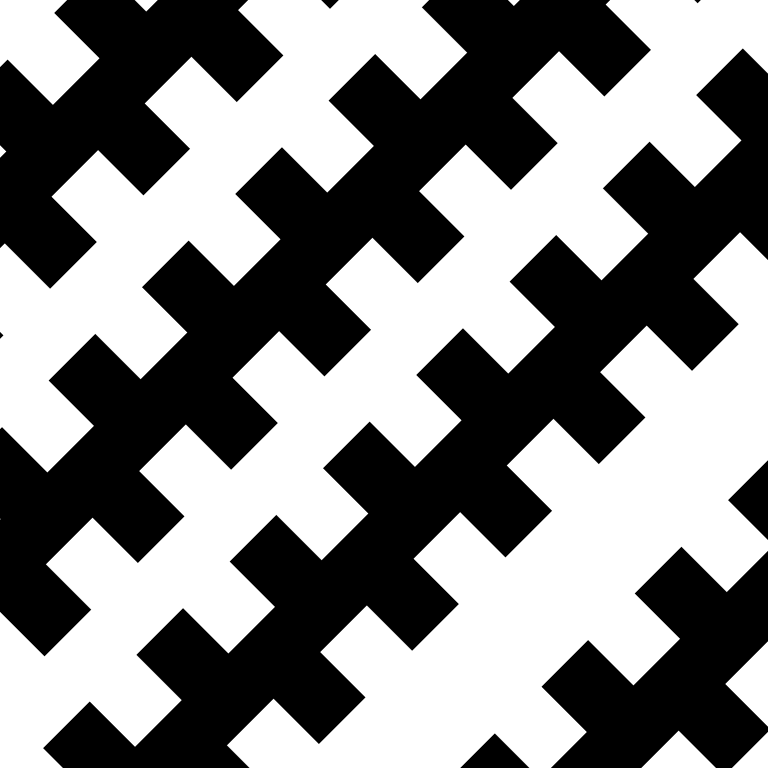
Give the GLSL for this pattern, as a Shadertoy shader.

```glsl
// Black diagonal bands with square teeth on white, three bands to a group
// with a wider gap between groups. Each band is a stripe in rotated space
// that a square wave along its length shifts sideways by half its width.

// Antialiased coverage of the region where the distance is negative
float coverage(float dist) {
    return clamp(0.5 - dist * iResolution.y, 0.0, 1.0);
}

// Groups of three stripes, each 1/6 wide and 1/3 apart
float stripes(float across) {
    float q = mod(across + 0.1, 1.069) - 0.1;
    float index = clamp(floor(q * 3.0 + 0.25), 0.0, 2.0);
    float local = q - index / 3.0;
    return coverage(abs(local - 1.0 / 12.0) - 1.0 / 12.0);
}

// Square wave along the band: 1 on a tooth, 0 on a notch
float toothWave(float along) {
    float period = 0.1718;
    float fromCentre = abs(mod(along + 0.5 * period, period) - 0.5 * period);
    return coverage(fromCentre - 0.25 * period);
}

void mainImage(out vec4 fragColor, in vec2 fragCoord) {
    vec2 p = fragCoord / iResolution.y;
    p.y = 1.0 - p.y;

    // Axes at 45 degrees: across the bands and along them
    float across = (p.x + p.y) * inversesqrt(2.0) - 0.0619;
    float along = (p.x - p.y) * inversesqrt(2.0) - 0.0810;

    // Teeth keep the stripe in place, notches push it half a width over
    float ink = mix(stripes(across - 1.0 / 12.0), stripes(across), toothWave(along));

    fragColor = vec4(vec3(1.0 - ink), 1.0);
}
```
